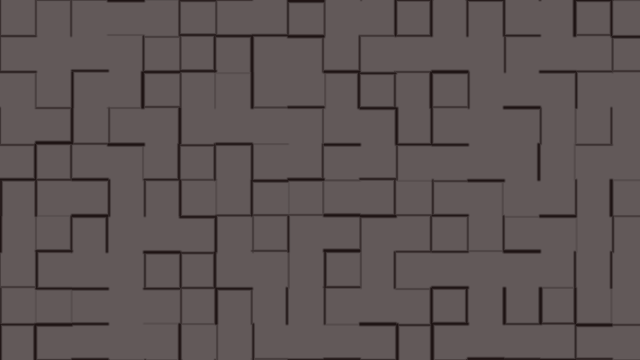
A Shadertoy shader for this pattern:

```glsl
// Grey-brown panel of square tiles with broken dark seams of random thickness.

const vec3  TILE_COLOR  = vec3(0.384, 0.350, 0.350);
const vec3  SEAM_COLOR  = vec3(0.115, 0.075, 0.075);
const float ROWS        = 10.0;   // tiles over the canvas height
const float SEAM_CHANCE = 0.63;   // share of tile sides that carry a seam
const float MIN_WIDTH   = 0.008;  // seam widths, in tiles
const float MAX_WIDTH   = 0.100;
const float SHIFT       = 0.035;  // largest sideways offset of a seam
const float OVERLAP     = 0.025;  // extra length at each seam end
const float SOFTNESS    = 0.042;  // edge blur radius, in tiles

float hash(vec2 p) {
    return fract(sin(dot(p, vec2(127.1, 311.7))) * 43758.5453);
}

// Soft-edged strip: a box of the given width, blurred.
float band(float x, float width) {
    float h = 0.5 * width;
    return smoothstep(-SOFTNESS, SOFTNESS, x + h)
         - smoothstep(-SOFTNESS, SOFTNESS, x - h);
}

// Vertical seams near p; each runs along one tile side.
float seams(vec2 p, float seed) {
    vec2 corner = floor(p + 0.5);
    float cover = 0.0;
    for (int i = 0; i < 2; i++) {
        vec2 side = corner - vec2(0.0, float(i));
        vec2 key = side + seed;
        float present = step(hash(key), SEAM_CHANCE);
        float width = mix(MIN_WIDTH, MAX_WIDTH, hash(key + 17.3));
        float shift = SHIFT * (2.0 * hash(key + 41.9) - 1.0);
        float across = band(p.x - side.x - shift, width);
        float along = band(p.y - side.y - 0.5, 1.0 + 2.0 * OVERLAP);
        cover = max(cover, present * across * along);
    }
    return cover;
}

void mainImage(out vec4 fragColor, in vec2 fragCoord) {
    vec2 p = fragCoord / iResolution.y * ROWS;

    // Swapping the axes turns the vertical seams into horizontal ones.
    float seam = max(seams(p, 3.7), seams(p.yx, 71.2));

    fragColor = vec4(mix(TILE_COLOR, SEAM_COLOR, seam), 1.0);
}
```
